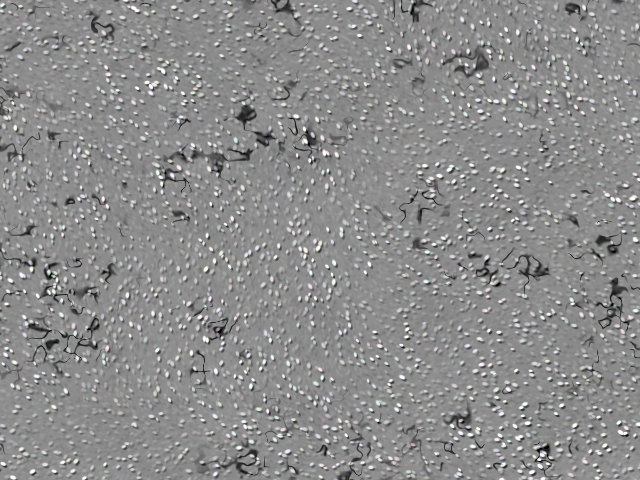
Give the GLSL for this texture, as a WebGL 2 fragment shader.

```glsl
#version 300 es
precision highp float;
// Rough grey stone surface with tinted glints and clusters of dark cracks.

#define BASE_GREY 0.548
#define GLINT_CELLS 68.0
#define GLINT_SIZE 0.26
#define GLINT_GAIN 0.52
#define GRAIN_CELLS 115.0
#define GRAIN_SIZE 0.40
#define GRAIN_GAIN 0.10
#define SHADOW_GAIN 0.34
#define SHADOW_SHIFT vec2(-0.0035, 0.0045)
#define CRACK_CELLS 46.0
#define CRACK_DEPTH 0.42
#define TINT 0.10

uniform vec2 u_resolution;
out vec4 fragColor;

float hash(vec2 p) {
  return fract(sin(dot(p, vec2(127.1, 311.7))) * 43758.5453);
}

float noise(vec2 p) {
  vec2 i = floor(p), f = fract(p);
  f = f * f * (3.0 - 2.0 * f);
  return mix(mix(hash(i), hash(i + vec2(1, 0)), f.x),
             mix(hash(i + vec2(0, 1)), hash(i + vec2(1, 1)), f.x), f.y);
}

// Local lie of the grains, as an angle
float flow(vec2 p) {
  return -0.6 + 2.6 * (noise(p * 3.2 + 7.0) - 0.5);
}

// One soft, flat-topped ellipse in a jittered cell
float ellipse(vec2 g, vec2 cell, float cells, float size) {
  vec2 centre = cell + vec2(hash(cell + 3.1), hash(cell + 8.7));
  float angle = flow(centre / cells) + 1.4 * (hash(cell + 5.3) - 0.5);
  float c = cos(angle), s = sin(angle);
  vec2 d = mat2(c, -s, s, c) * (g - centre);
  d /= size * mix(0.75, 1.25, hash(cell + 1.9)) * vec2(1.4, 0.85);
  float q = dot(d, d);
  return exp(-q * q);
}

// Bright tinted flakes, thinned out in smooth patches
vec3 glints(vec2 p) {
  vec2 g = p * GLINT_CELLS, id = floor(g);
  vec3 sum = vec3(0.0);
  for (int y = -1; y <= 1; y++)
    for (int x = -1; x <= 1; x++) {
      vec2 cell = id + vec2(x, y);
      float power = hash(cell + 12.4);
      float patchy = 0.45 + 0.85 * noise(cell / GLINT_CELLS * 11.0 + 21.0);
      float hue = hash(cell + 17.6);
      vec3 tint = 1.0 + TINT * cos(6.2832 * (hue + vec3(0.0, 0.33, 0.67)));
      sum = max(sum, tint * power * power * patchy
                     * ellipse(g, cell, GLINT_CELLS, GLINT_SIZE));
    }
  return sum;
}

// Fine light and dark grain lying along the flow
float grain(vec2 p) {
  vec2 g = p * GRAIN_CELLS, id = floor(g);
  float sum = 0.0;
  for (int y = -1; y <= 1; y++)
    for (int x = -1; x <= 1; x++) {
      vec2 cell = id + vec2(x, y);
      sum += (hash(cell + 31.2) - 0.5)
             * ellipse(g, cell, GRAIN_CELLS, GRAIN_SIZE);
    }
  return sum;
}

// Short broken crack lines, gathered in clusters
float cracks(vec2 p) {
  vec2 warp = vec2(noise(p * 60.0), noise(p * 60.0 + 40.0)) - 0.5;
  vec2 q = p * CRACK_CELLS + warp;
  float line = smoothstep(0.13, 0.01, abs(noise(q + 50.0) - 0.5));
  float pieces = smoothstep(0.48, 0.72, noise(p * 31.0 + 13.0));
  float cluster = smoothstep(0.28, 0.75, noise(p * 7.0 + 90.0));
  return line * pieces * cluster;
}

void main() {
  vec2 p = gl_FragCoord.xy / u_resolution.y;
  vec3 light = glints(p);
  float shadow = glints(p + SHADOW_SHIFT).g;
  float tone = BASE_GREY + 0.03 * (noise(p * 9.0 + 60.0) - 0.5);

  tone += GRAIN_GAIN * grain(p);
  tone -= SHADOW_GAIN * shadow * (1.0 - min(1.0, 2.0 * light.g));
  tone -= CRACK_DEPTH * cracks(p);

  vec3 colour = vec3(tone) + GLINT_GAIN * light;
  fragColor = vec4(clamp(colour, 0.0, 1.0), 1.0);
}
```
